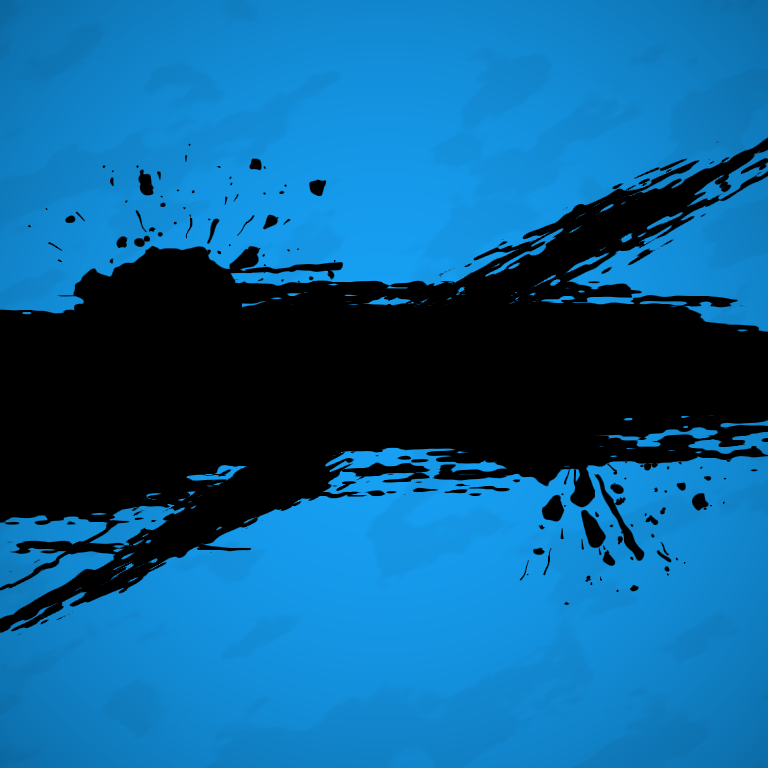
A Shadertoy shader for this background:

```glsl
// Black grunge brush strokes and ink spatter across a vignetted blue backdrop.

const vec3 BLUE_CENTER = vec3(0.09, 0.63, 0.96);
const vec3 BLUE_CORNER = vec3(0.045, 0.42, 0.65);

float hash(vec2 p) {
    vec3 q = fract(p.xyx * vec3(0.1031, 0.1030, 0.0973));
    q += dot(q, q.yzx + 33.33);
    return fract((q.x + q.y) * q.z);
}

float noise(vec2 p) {
    vec2 i = floor(p), f = fract(p);
    f = f * f * (3.0 - 2.0 * f);
    return mix(mix(hash(i), hash(i + vec2(1, 0)), f.x),
               mix(hash(i + vec2(0, 1)), hash(i + vec2(1, 1)), f.x), f.y);
}

float fbm(vec2 p) {
    float sum = 0.0, gain = 0.5;
    for (int i = 0; i < 4; i++) {
        sum += gain * noise(p);
        p = p * 2.03 + 17.1;
        gain *= 0.5;
    }
    return sum;
}

// Signed bristle texture, stretched along x.
float bristles(vec2 q) {
    q += 20.0;
    return 1.1 * noise(q * vec2(6.0, 95.0)) + 0.9 * noise(q * vec2(55.0, 230.0)) - 1.0;
}

// Ink fields are positive inside the ink.
float stroke(vec2 p, vec2 a, vec2 b, float startHalf, float endHalf, float rough) {
    float len = distance(a, b);
    vec2 dir = (b - a) / len;
    vec2 q = vec2(dot(p - a, dir), dot(p - a, vec2(-dir.y, dir.x)));
    float side = mix(startHalf, endHalf, clamp(q.x / len, 0.0, 1.0)) - abs(q.y);
    float tip = min(q.x, len - q.x) * 0.3;
    return min(side, tip) + rough * bristles(q + a * 7.0);
}

float blot(vec2 p, vec2 center, vec2 size) {
    float body = (1.0 - length((p - center) / size)) * min(size.x, size.y);
    return body + 0.035 * (noise(p * 42.0) - 0.5) + 0.012 * (noise(p * 110.0) - 0.5);
}

// Tapered capsule: round at a, thinning toward b.
float drop(vec2 p, vec2 a, vec2 b, float radius) {
    vec2 axis = b - a;
    float t = clamp(dot(p - a, axis) / max(dot(axis, axis), 1e-7), 0.0, 1.0);
    return radius * (1.0 - 0.6 * t) - distance(p, a + axis * t);
}

// Fan of random droplets thrown outward from an origin.
float spatter(vec2 p, vec2 origin, float aim, float spread, float reach, float seed) {
    float ink = -1.0;
    for (int i = 0; i < 85; i++) {
        vec2 id = vec2(float(i) * 3.7 + 1.0, seed);
        float angle = aim + spread * (2.0 * hash(id) - 1.0);
        float dist = reach * mix(0.25, 1.0, hash(id + 5.3));
        float radius = mix(0.0012, 0.0085, pow(hash(id + 11.9), 4.0));
        float tail = 0.035 * pow(hash(id + 23.7), 7.0);
        vec2 dir = vec2(cos(angle), sin(angle));
        vec2 a = origin + dir * dist;
        ink = max(ink, drop(p, a, a - dir * tail, radius));
    }
    return ink;
}

// Broad horizontal band: crisp on top, dry and ragged below.
float band(vec2 p) {
    float top = 0.594 + 0.012 * smoothstep(0.25, 0.35, p.x) - 0.03 * smoothstep(0.82, 1.0, p.x);
    float bottom = mix(0.327, 0.398, smoothstep(0.12, 0.4, p.x)) + 0.018 * smoothstep(0.6, 0.95, p.x);
    float topRough = 0.005 + 0.012 * smoothstep(0.75, 1.0, p.x);
    float bottomRough = mix(0.014, 0.058, smoothstep(0.1, 0.35, p.x));
    float upper = top - p.y + topRough * bristles(p);
    float lower = p.y - bottom + bottomRough * bristles(p - vec2(0.0, 0.04 * p.x));
    return min(upper, lower);
}

float strokes(vec2 p) {
    float ink = band(p);
    // Rising stroke at the right, with dry margins
    ink = max(ink, stroke(p, vec2(0.55, 0.56), vec2(1.02, 0.818), 0.042, 0.006, 0.035));
    ink = max(ink, stroke(p, vec2(0.66, 0.585), vec2(0.98, 0.765), 0.0, -0.005, 0.038));
    ink = max(ink, stroke(p, vec2(0.54, 0.625), vec2(0.86, 0.765), 0.0, -0.006, 0.035));
    // Falling stroke at the lower left
    ink = max(ink, stroke(p, vec2(-0.01, 0.18), vec2(0.42, 0.40), 0.005, 0.04, 0.028));
    ink = max(ink, stroke(p, vec2(0.03, 0.185), vec2(0.36, 0.345), -0.003, 0.0, 0.03));
    ink = max(ink, stroke(p, vec2(-0.01, 0.228), vec2(0.15, 0.315), -0.003, 0.0, 0.025));
    ink = max(ink, stroke(p, vec2(0.05, 0.288), vec2(0.32, 0.284), 0.002, 0.0, 0.014));
    // Thin streaks along the band
    ink = max(ink, stroke(p, vec2(0.27, 0.62), vec2(0.63, 0.622), 0.012, 0.012, 0.025));
    ink = max(ink, stroke(p, vec2(0.68, 0.616), vec2(0.95, 0.613), 0.008, 0.006, 0.022));
    ink = max(ink, stroke(p, vec2(0.02, 0.615), vec2(0.16, 0.615), 0.001, 0.003, 0.006));
    return max(ink, stroke(p, vec2(0.2, 0.36), vec2(0.66, 0.378), 0.009, 0.006, 0.022));
}

float splashes(vec2 p) {
    float ink = max(blot(p, vec2(0.21, 0.595), vec2(0.105, 0.08)),
                    blot(p, vec2(0.69, 0.425), vec2(0.075, 0.048)));
    p += 0.006 * (vec2(noise(p * 75.0), noise(p * 75.0 + 40.0)) - 0.5);
    ink = max(ink, spatter(p, vec2(0.235, 0.59), 1.45, 1.3, 0.225, 3.0));
    ink = max(ink, spatter(p, vec2(0.75, 0.425), -1.05, 0.95, 0.215, 8.0));
    // Heaviest drops and flung tails
    ink = max(ink, drop(p, vec2(0.195, 0.755), vec2(0.196, 0.755), 0.011));
    ink = max(ink, drop(p, vec2(0.333, 0.786), vec2(0.328, 0.783), 0.009));
    ink = max(ink, drop(p, vec2(0.415, 0.758), vec2(0.422, 0.76), 0.011));
    ink = max(ink, drop(p, vec2(0.325, 0.662), vec2(0.303, 0.653), 0.012));
    ink = max(ink, drop(p, vec2(0.443, 0.654), vec2(0.32, 0.646), 0.005));
    ink = max(ink, drop(p, vec2(0.722, 0.336), vec2(0.725, 0.35), 0.015));
    ink = max(ink, drop(p, vec2(0.758, 0.355), vec2(0.76, 0.38), 0.015));
    ink = max(ink, drop(p, vec2(0.777, 0.298), vec2(0.763, 0.332), 0.012));
    ink = max(ink, drop(p, vec2(0.911, 0.348), vec2(0.918, 0.346), 0.011));
    return max(ink, drop(p, vec2(0.831, 0.277), vec2(0.777, 0.38), 0.006));
}

vec3 backdrop(vec2 p) {
    vec2 c = p - 0.5;
    vec3 color = mix(BLUE_CENTER, BLUE_CORNER, min(2.0 * dot(c, c), 1.0));
    // Faint diagonal stains
    vec2 grain = vec2(p.x + 0.5 * p.y, p.y - 0.5 * p.x) * vec2(9.0, 18.0) + 30.0;
    return color * (1.0 - 0.045 * smoothstep(0.5, 0.6, fbm(grain)));
}

void mainImage(out vec4 fragColor, in vec2 fragCoord) {
    vec2 p = fragCoord / iResolution.xy;
    float ink = max(strokes(p), splashes(p));
    float coverage = clamp(0.5 + ink / clamp(fwidth(ink), 1e-4, 0.02), 0.0, 1.0);
    fragColor = vec4(backdrop(p) * (1.0 - coverage), 1.0);
}
```
